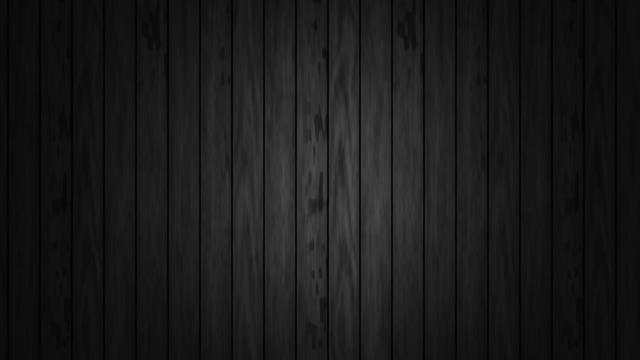
Reproduce this texture procedurally as a Shadertoy shader.

```glsl
// Dark vertical wooden planks lit by a soft round glow in the middle.

// Lengths are in canvas heights unless noted.
const float PLANKS_ACROSS = 20.0;    // planks per canvas width
const float FIRST_SEAM = 0.25;       // offset of the first seam, in planks
const float PATTERN_PLANKS = 8.0;    // planks before the wood repeats
const float SEAM_HALF_WIDTH = 0.0022;
const float SEAM_SHADE_WIDTH = 0.007;
const vec2  GLOW_CENTER = vec2(0.51, 0.5); // share of the canvas
const float GLOW_RADIUS = 0.46;
const float EDGE_LIGHT = 0.047;
const float GLOW_LIGHT = 0.185;
const float FINE_GRAIN = 0.42;
const float BROAD_GRAIN = 0.26;
const float RING_GRAIN = 0.16;
const float FLECK_DEPTH = 0.42;

// Integer hash of a lattice cell, 0 to 1
float hash(vec2 cell) {
    uvec2 q = uvec2(ivec2(cell)) * uvec2(1597334673u, 3812015801u);
    uint n = (q.x ^ q.y) * 1597334673u;
    n ^= n >> 15;
    n *= 2246822519u;
    n ^= n >> 13;
    return float(n >> 8) / 16777216.0;
}

float noise(vec2 p) {
    vec2 cell = floor(p), f = fract(p);
    f = f * f * (3.0 - 2.0 * f);
    return mix(mix(hash(cell), hash(cell + vec2(1, 0)), f.x),
               mix(hash(cell + vec2(0, 1)), hash(cell + vec2(1, 1)), f.x), f.y);
}

// Soft selection of one plank kind
float isKind(float kind, float wanted) {
    return 1.0 - step(0.5, abs(kind - wanted));
}

// Brightness factor of the wood; p.x runs from the plank's left edge
float wood(vec2 p, float across, float kind) {
    vec2 q = p + vec2(kind * 3.7, kind * 5.3);
    q.x += 0.008 * (noise(q * vec2(9.0, 7.0)) - 0.5);

    // Long fibres at three scales
    float fine = 0.6 * noise(q * vec2(150.0, 13.0)) + 0.4 * noise(q * vec2(240.0, 45.0));
    float broad = noise(q * vec2(55.0, 3.5));
    float shade = 1.0 + FINE_GRAIN * (fine - 0.5) + BROAD_GRAIN * (broad - 0.5);

    // Arched growth rings, strong on two kinds of plank
    float arched = isKind(kind, 2.0) + 0.8 * isKind(kind, 7.0);
    float bend = across - 0.5 + 0.3 * (noise(q * vec2(4.0, 6.0)) - 0.5);
    float ring = sin(45.0 * bend * bend + 24.0 * p.y + 9.0 * noise(q * vec2(12.0, 4.0)));
    shade += RING_GRAIN * ring * arched * (1.0 - smoothstep(0.2, 0.5, abs(bend)));

    // Short dark flecks where the surface is worn
    float worn = isKind(kind, 1.0) * smoothstep(0.2, 0.6, across)
               + isKind(kind, 4.0) * smoothstep(0.72, 0.82, p.y)
               + isKind(kind, 6.0) * smoothstep(0.5, 0.8, across) * smoothstep(0.45, 0.65, p.y);
    float fleck = smoothstep(0.58, 0.76, noise(q * vec2(95.0, 26.0)) * 0.75
                                       + noise(q * vec2(20.0, 9.0)) * 0.3);
    return shade - FLECK_DEPTH * fleck * (0.15 + 0.85 * worn);
}

void mainImage(out vec4 fragColor, in vec2 fragCoord) {
    vec2 uv = fragCoord / iResolution.xy;
    float aspect = iResolution.x / iResolution.y;
    float pixel = 1.0 / iResolution.y;

    // Plank layout
    float plankWidth = aspect / PLANKS_ACROSS;
    float lane = uv.x * PLANKS_ACROSS - FIRST_SEAM;
    float kind = mod(floor(lane), PATTERN_PLANKS);
    float across = fract(lane);
    float shade = wood(vec2(across * plankWidth, uv.y), across, kind);
    shade *= 0.95 + 0.14 * hash(vec2(kind, 71.0));

    // Black seam, soft shadow beside it and a faint lit bevel
    float seam = min(across, 1.0 - across) * plankWidth;
    float gap = 1.0 - smoothstep(SEAM_HALF_WIDTH - pixel * 0.6, SEAM_HALF_WIDTH + pixel * 0.6, seam);
    shade *= 1.0 - 0.28 * exp(-seam / SEAM_SHADE_WIDTH);
    float bevel = (across * plankWidth - 2.6 * SEAM_HALF_WIDTH) / SEAM_HALF_WIDTH;
    shade += 0.13 * exp(-bevel * bevel);
    shade *= 1.0 - 0.82 * gap;

    // Round glow
    vec2 fromGlow = (uv - GLOW_CENTER) * vec2(aspect, 1.0) / GLOW_RADIUS;
    float light = EDGE_LIGHT + GLOW_LIGHT * exp(-dot(fromGlow, fromGlow));

    fragColor = vec4(vec3(max(light * shade, 0.0)), 1.0);
}
```
